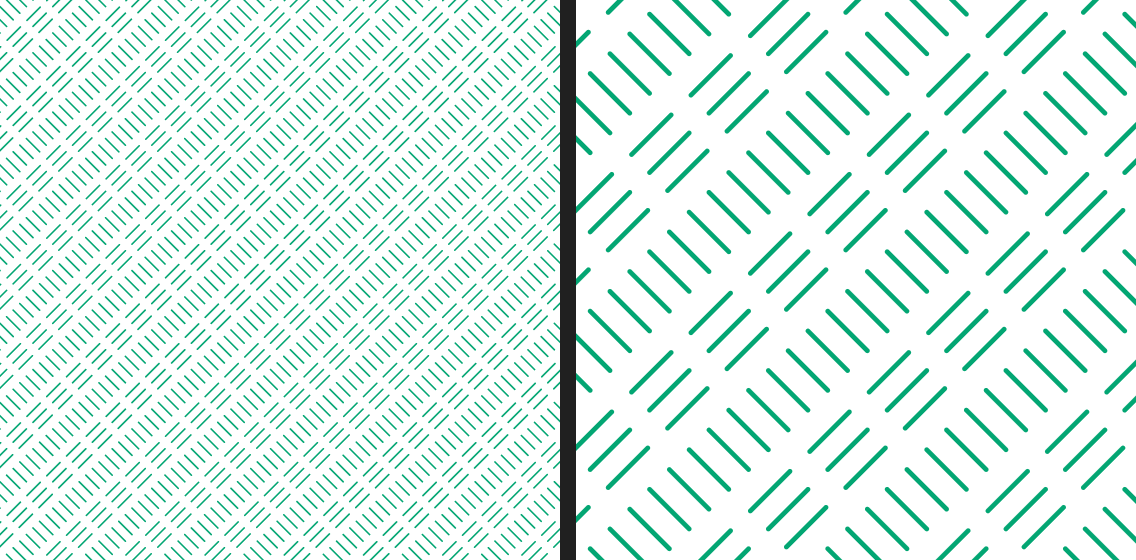
Left: the whole. Right: its middle third, enlarged.
A three.js fragment shader for this pattern:

```glsl
// Diagonal weave of thin green dashes: rungs alternating with rows of triple strokes on white.

varying vec2 vUv;

const vec3 PAPER = vec3(1.0);
const vec3 INK = vec3(0.01, 0.65, 0.45);

const float UNITS = 60.0;            // rung spacings along one canvas side
const vec2 CELL = vec2(3.0, 6.0);    // repeat along and across the bands
const float DASH_HALF = 1.0;         // half the dash length, without caps
const float DASH_WIDTH = 0.17;
const float RUNG_CENTER = 1.5;       // position of the rungs across the cell
const float ROW_CENTER = 4.5;        // middle stroke of each triple
const float ROW_SPACING = 0.91;

// Distance to a round-capped dash along x, centred at the origin.
float dashDistance(vec2 p) {
  p.x = max(abs(p.x) - DASH_HALF, 0.0);
  return length(p) - 0.5 * DASH_WIDTH;
}

void main() {
  // Turn the canvas by 45 degrees about its upper left corner.
  vec2 corner = vec2(vUv.x, 1.0 - vUv.y);
  vec2 bands = vec2(corner.x - corner.y, corner.x + corner.y) * UNITS * inversesqrt(2.0);
  vec2 cell = mod(bands, CELL);

  // Rungs across the band, one per unit.
  vec2 rung = vec2(cell.y - RUNG_CENTER, fract(cell.x) - 0.5);
  float d = dashDistance(rung);

  // Three parallel strokes along the band.
  for (int i = -1; i <= 1; i++) {
    vec2 center = vec2(0.5 * CELL.x, ROW_CENTER + float(i) * ROW_SPACING);
    d = min(d, dashDistance(cell - center));
  }

  // Edge coverage over one pixel.
  float pixel = UNITS * length(vec2(dFdx(vUv.x), dFdy(vUv.x)));
  float coverage = clamp(0.5 - d / pixel, 0.0, 1.0);
  gl_FragColor = vec4(mix(PAPER, INK, coverage), 1.0);
}
```
